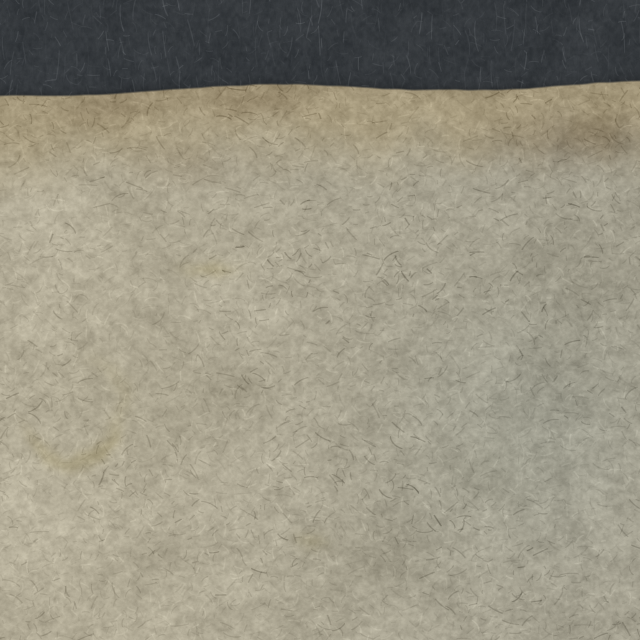
A WebGL 2 fragment shader for this texture:

```glsl
#version 300 es
precision highp float;
// Aged, mottled parchment with a wavy browned top edge, lying on dark slate cloth.
uniform vec2 u_resolution;
out vec4 fragColor;

vec3 hash3(vec2 p) {
    vec3 q = fract(p.xyx * vec3(0.1031, 0.1030, 0.0973));
    q += dot(q, q.yxz + 33.33);
    return fract((q.xxy + q.yzz) * q.zyx);
}

float noise(vec2 p) {
    vec2 i = floor(p), f = fract(p);
    f = f * f * (3.0 - 2.0 * f);
    return mix(mix(hash3(i).x, hash3(i + vec2(1, 0)).x, f.x),
               mix(hash3(i + vec2(0, 1)).x, hash3(i + vec2(1, 1)).x, f.x), f.y);
}

// Fractal noise, centred on zero
float fbm(vec2 p) {
    float sum = 0.0, amp = 0.5;
    for (int i = 0; i < 4; i++) {
        sum += amp * (noise(p) - 0.5);
        p = mat2(1.6, 1.2, -1.2, 1.6) * p + 17.3;
        amp *= 0.55;
    }
    return sum;
}

// Soft elliptical patch
float blob(vec2 p, float x, float y, float rx, float ry) {
    vec2 d = (p - vec2(x, y)) / vec2(rx, ry);
    return exp(-dot(d, d));
}

// Short scattered hairs, one per grid cell; tilt limits their angle
float fibres(vec2 p, float tilt, float width) {
    vec2 cell = floor(p);
    float ink = 0.0;
    for (int y = -1; y <= 1; y++)
    for (int x = -1; x <= 1; x++) {
        vec2 id = cell + vec2(x, y);
        vec3 h = hash3(id + 71.0), g = hash3(id + 193.0);
        float angle = (h.z - 0.5) * tilt;
        vec2 dir = vec2(cos(angle), sin(angle)), d = p - id - h.xy;
        float along = dot(d, dir), halfLen = 0.15 + 0.45 * g.x;
        float across = dot(d, vec2(-dir.y, dir.x)) + (g.y - 0.5) * along * along;
        float dist = length(vec2(max(abs(along) - halfLen, 0.0), across));
        ink = max(ink, g.z * g.z * smoothstep(width, 0.0, dist));
    }
    return ink;
}

float edgeHeight(float x) {
    return 0.8505 + 0.018 * smoothstep(0.08, 0.45, x) - 0.009 * smoothstep(0.44, 0.66, x)
         + 0.0135 * smoothstep(0.76, 1.0, x) + 0.0012 * (noise(vec2(x * 45.0, 3.0)) - 0.5);
}

vec3 slate(vec2 p) {
    float tone = 0.05 * fbm(p * 22.0) + 0.07 * fbm(p * vec2(170.0, 130.0));
    tone += 0.07 * fibres(p.yx * vec2(26.0, 60.0), 1.2, 0.11);
    tone += 0.06 * fibres(p * 65.0 + 40.0, 6.28, 0.12);
    return vec3(0.207, 0.222, 0.236) + tone;
}

vec3 parchment(vec2 p, float depth) {
    vec2 w = p + 0.05 * vec2(fbm(p * 9.0), fbm(p * 9.0 + 31.0));
    vec3 col = mix(vec3(0.685, 0.658, 0.575), vec3(0.638, 0.622, 0.555), smoothstep(0.1, 0.95, p.x));

    // Broad pale and shaded areas
    float pale = blob(w, 0.06, 0.63, 0.11, 0.10) + blob(w, 0.06, 0.19, 0.15, 0.10)
               + 0.6 * blob(w, 0.40, 0.51, 0.16, 0.05) + 0.6 * blob(w, 0.36, 0.22, 0.14, 0.09)
               + 0.5 * blob(w, 0.93, 0.18, 0.10, 0.12);
    float shade = 0.7 * blob(w, 0.17, 0.67, 0.06, 0.05) + 0.7 * blob(w, 0.86, 0.57, 0.17, 0.09)
                + 0.9 * blob(w, 0.76, 0.26, 0.07, 0.05) + 0.7 * blob(w, 0.37, 0.39, 0.06, 0.025)
                + 0.6 * blob(w, 0.60, 0.13, 0.10, 0.06) + 0.6 * blob(w, 0.27, 0.36, 0.10, 0.09)
                + 0.5 * blob(w, 0.13, 0.41, 0.09, 0.06) + 0.4 * blob(w, 0.17, 0.13, 0.12, 0.03);
    col += 0.032 * pale - 0.045 * shade;
    col += vec3(-0.014, -0.002, 0.008) * blob(w, 0.83, 0.33, 0.22, 0.20);

    // Browned band along the edge, with deeper stains
    float band = 1.0 - smoothstep(0.02, 0.17, depth + 0.10 * fbm(p * 7.0));
    col = mix(col, vec3(0.648, 0.598, 0.480), 0.9 * band);
    float stain = blob(w, 0.91, 0.785, 0.12, 0.045) + 0.65 * blob(w, 0.39, 0.84, 0.09, 0.025)
                + 0.65 * blob(w, 0.17, 0.825, 0.09, 0.025) + 0.4 * blob(w, 0.30, 0.74, 0.08, 0.03)
                + 0.4 * exp(-depth * 90.0);
    col -= vec3(0.085, 0.092, 0.085) * stain;

    // Ochre spots and the lower arc of a faint ring
    float ring = exp(-pow((length(w - vec2(0.115, 0.365)) - 0.085) / 0.013, 2.0));
    float ochre = 0.7 * ring * smoothstep(0.36, 0.28, p.y) + 0.3 * ring * smoothstep(0.10, 0.20, p.x)
                + 0.8 * blob(w, 0.33, 0.58, 0.035, 0.012) + 0.5 * blob(w, 0.48, 0.145, 0.02, 0.015);
    col -= vec3(0.045, 0.055, 0.095) * ochre;

    // Mottling, grain and hairs
    float tone = 0.07 * fbm(p * 8.0) + 0.10 * fbm(p * vec2(32.0, 40.0))
               + 0.13 * fbm(p * vec2(105.0, 125.0)) + 0.035 * (noise(p * 250.0) - 0.5);
    float wear = 0.6 + 1.2 * noise(p * 11.0 + 5.0);
    tone -= 0.085 * wear * fibres(p * vec2(42.0, 50.0), 2.6, 0.10);
    tone -= 0.06 * wear * fibres(p * 85.0 + 9.0, 6.28, 0.17);
    tone += 0.05 * fibres(p * 62.0 + 23.0, 6.28, 0.14);
    return col + tone * vec3(1.0, 1.0, 0.96) + 0.008;
}

void main() {
    vec2 p = gl_FragCoord.xy / u_resolution;
    float depth = edgeHeight(p.x) - p.y;
    float soft = 0.0012 + 0.7 / u_resolution.y;
    // Contact shadow on the cloth just above the sheet
    vec3 cloth = slate(p) * (1.0 - 0.22 * exp(min(depth, 0.0) * 130.0));
    vec3 col = mix(cloth, parchment(p, max(depth, 0.0)), smoothstep(-soft, soft, depth));
    fragColor = vec4(clamp(col, 0.0, 1.0), 1.0);
}
```
